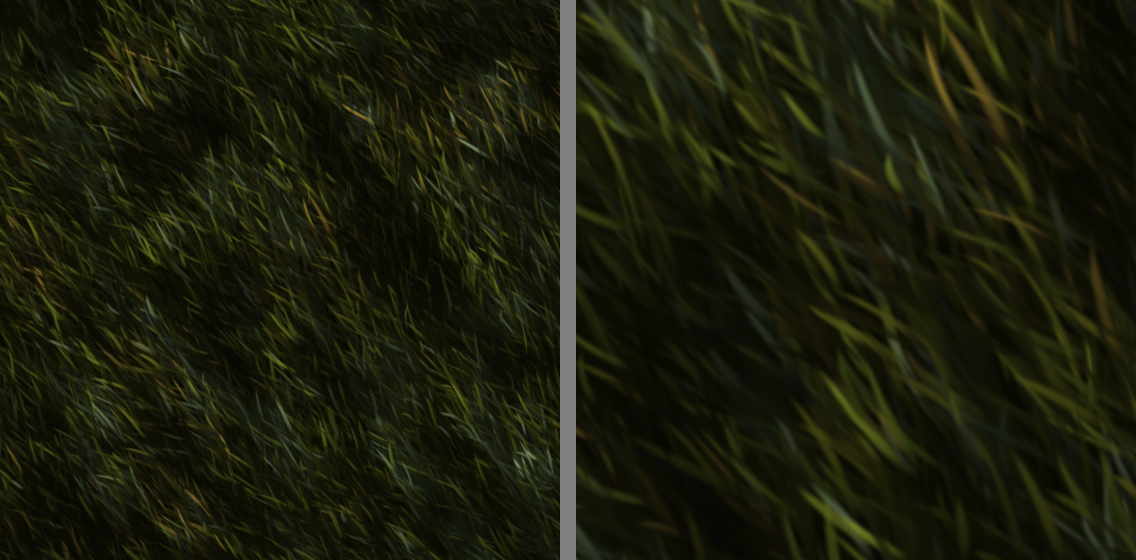
Left, the full canvas; right, a detail of the centre.
A Shadertoy shader for this texture:

```glsl
// Dark, wind-combed grass: soft overlapping blades leaning to the upper left.

const int   LAYERS      = 26;
const vec2  CELL        = vec2(0.080, 0.034);   // along and across the blades
const float LEAN        = 2.20;                 // main blade direction, radians
const float LAYER_TURN  = 0.90;                 // spread of direction between layers
const float BLADE_TURN  = 0.45;                 // spread of direction inside a layer
const vec2  HALF_LENGTH = vec2(0.016, 0.052);
const vec2  HALF_WIDTH  = vec2(0.0012, 0.0036);
const float MAX_BEND    = 0.006;
const float SOFTNESS    = 0.0023;
const float OPACITY     = 0.80;
const vec2  BRIGHTNESS  = vec2(0.47, 2.45);
const vec2  CLUMP_SCALE = vec2(7.0, 13.0);      // clumps stretch along the lean
const vec2  CLUMP_LIGHT = vec2(0.48, 1.50);     // darkest and lightest clumps
const float SILVER_RATE = 0.42;
const float OCHRE_RATE  = 0.35;
const float HAZE        = 0.036;                // pale sheen over silver clumps

const vec3 SOIL   = vec3(0.040, 0.047, 0.008);
const vec3 GREEN  = vec3(0.126, 0.152, 0.042);
const vec3 OLIVE  = vec3(0.158, 0.156, 0.040);
const vec3 SILVER = vec3(0.155, 0.182, 0.128);
const vec3 OCHRE  = vec3(0.185, 0.150, 0.056);

float hash(vec2 p) {
    vec3 q = fract(p.xyx * vec3(0.1031, 0.1030, 0.0973));
    q += dot(q, q.yzx + 33.33);
    return fract((q.x + q.y) * q.z);
}

vec4 hash4(vec2 p) {
    vec4 q = fract(p.xyxy * vec4(0.1031, 0.1030, 0.0973, 0.1099));
    q += dot(q, q.wzxy + 33.33);
    return fract((q.xxyz + q.yzzw) * q.zywx);
}

float noise(vec2 p) {
    vec2 i = floor(p), f = fract(p);
    f = f * f * (3.0 - 2.0 * f);
    return mix(mix(hash(i), hash(i + vec2(1, 0)), f.x),
               mix(hash(i + vec2(0, 1)), hash(i + vec2(1, 1)), f.x), f.y);
}

float patches(vec2 p) {
    return 0.60 * noise(p) + 0.40 * noise(p * 2.3 + 17.0);
}

mat2 rotation(float angle) {
    float c = cos(angle), s = sin(angle);
    return mat2(c, s, -s, c);
}

vec2 clumpSpace(vec2 p) {
    return (p * rotation(LEAN)) * CLUMP_SCALE;
}

float silverClump(vec2 p) {
    return smoothstep(0.48, 0.85, patches(clumpSpace(p) + 7.0));
}

// Returns coverage in x and the position from root to tip in y.
vec2 bladeShape(vec2 p, float halfLength, float halfWidth, float bend, float soft) {
    float t = p.x / halfLength;
    if (abs(t) > 1.0) return vec2(0.0);
    float along = 0.5 + 0.5 * t;
    float width = halfWidth * sqrt(1.0 - t * t) * mix(1.15, 0.6, along);
    float offset = abs(p.y - bend * (t * t - 0.4));
    float body = 1.0 - smoothstep(width - soft, width + soft, offset);
    float ends = smoothstep(0.0, 0.4, along) * (1.0 - smoothstep(0.7, 1.0, along));
    return vec2(body * ends, along);
}

vec3 bladeColor(vec2 root, vec4 rnd) {
    float ochreZone = smoothstep(0.45, 0.75, patches(root * 3.5 + 90.0));
    vec3 color = mix(GREEN, OLIVE, rnd.x);
    if (rnd.y < SILVER_RATE * silverClump(root) + 0.08) color = SILVER;
    else if (rnd.y > 1.0 - OCHRE_RATE * ochreZone) color = OCHRE;
    float clump = smoothstep(0.22, 0.78, patches(clumpSpace(root) + 31.0));
    float light = mix(CLUMP_LIGHT.x, CLUMP_LIGHT.y, clump);
    return color * light * mix(BRIGHTNESS.x, BRIGHTNESS.y, pow(rnd.z, 3.8));
}

void mainImage(out vec4 fragColor, in vec2 fragCoord) {
    vec2 uv = fragCoord / iResolution.y;
    float soft = max(SOFTNESS, 0.75 / iResolution.y);

    // Shadowed ground with faint streaks
    float streak = noise((uv * rotation(LEAN)) * vec2(18.0, 90.0));
    vec3 color = SOIL * mix(0.6, 1.5, streak);

    // Blades, from the deepest layer to the top one
    for (int layer = 0; layer < LAYERS; layer++) {
        float id = float(layer);
        float turn = (hash(vec2(id, 5.0)) - 0.5) * LAYER_TURN;
        mat2 frame = rotation(LEAN + turn);
        vec2 shift = vec2(hash(vec2(id, 11.0)), hash(vec2(id, 23.0)));
        vec2 local = uv * frame + shift;
        vec2 home = floor(local / CELL);
        float depth = mix(0.82, 1.14, id / float(LAYERS - 1));

        for (int k = 0; k < 9; k++) {
            vec2 cell = home + vec2(k % 3 - 1, k / 3 - 1);
            vec4 place = hash4(cell + id * 37.0);
            vec4 look = hash4(cell + id * 53.0 + 211.0);
            vec2 center = (cell + place.xy) * CELL;
            vec2 root = frame * (center - shift);

            float flow = 0.5 * (noise(root * 4.0 + 60.0) - 0.5);
            float angle = flow + (place.z - 0.5) * BLADE_TURN;
            vec2 p = (local - center) * rotation(angle);
            vec2 shape = bladeShape(p, mix(HALF_LENGTH.x, HALF_LENGTH.y, place.w),
                                    mix(HALF_WIDTH.x, HALF_WIDTH.y, look.w),
                                    (look.x - 0.5) * 2.0 * MAX_BEND, soft);
            if (shape.x > 0.0) {
                vec3 blade = bladeColor(root, look) * depth * mix(0.62, 1.05, shape.y);
                color = mix(color, blade, shape.x * OPACITY);
            }
        }
    }
    color += HAZE * silverClump(uv) * mix(0.5, 1.2, streak) * vec3(0.75, 1.0, 0.62);
    fragColor = vec4(color, 1.0);
}
```
